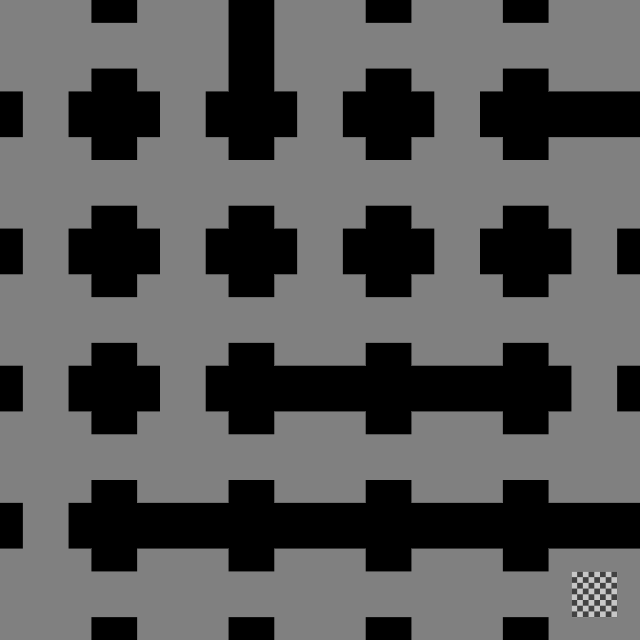
Give the GLSL for this pattern, as a WebGL 1 fragment shader.

```glsl
precision highp float;

uniform vec2 u_resolution;

#define GRID 28.0          // grid units across the canvas
#define PITCH 6.0          // spacing between cross centres
#define FIRST 5.0          // centre of the first whole cross
#define ARM_HALF 1.0       // half width of arms and bars
#define ARM_REACH 2.0      // centre to arm tip
#define PATCH_CENTER 26.0
#define CHECK 0.25         // side of one small check
#define GROUND vec3(0.502)
#define INK vec3(0.0)
#define CHECK_DARK vec3(0.26)
#define CHECK_LIGHT vec3(0.78)

// Pixel coverage of an axis-aligned box
float box(vec2 p, vec2 halfSize, float px) {
  vec2 c = clamp(0.5 + (halfSize - abs(p)) / px, 0.0, 1.0);
  return c.x * c.y;
}

// Plus shape made of two overlapping boxes
float plusShape(vec2 p, float px) {
  vec2 arm = vec2(ARM_REACH, ARM_HALF);
  return max(box(p, arm, px), box(p, arm.yx, px));
}

// Bar joining two cross centres, given as column and row indices
float bar(vec2 p, vec2 a, vec2 b, float px) {
  vec2 center = FIRST + PITCH * 0.5 * (a + b);
  vec2 halfSize = PITCH * 0.5 * abs(b - a) + ARM_HALF;
  return box(p - center, halfSize, px);
}

// Smoothed checkerboard from 0 to 1
float checker(vec2 p, float px) {
  vec2 t = p / CHECK;
  vec2 side = 1.0 - 2.0 * mod(floor(t), 2.0);
  vec2 edge = 0.5 - abs(fract(t) - 0.5);
  vec2 wave = side * clamp(edge * 2.0 * CHECK / px, 0.0, 1.0);
  return 0.5 + 0.5 * wave.x * wave.y;
}

void main() {
  // Rows are counted downward from the top
  vec2 uv = gl_FragCoord.xy / u_resolution;
  vec2 p = vec2(uv.x, 1.0 - uv.y) * GRID;
  float px = GRID / min(u_resolution.x, u_resolution.y);

  // Repeating crosses
  vec2 cell = mod(p - FIRST + 0.5 * PITCH, PITCH) - 0.5 * PITCH;
  float ink = plusShape(cell, px);

  // Bars linking neighbouring crosses
  ink = max(ink, bar(p, vec2(1.0, -1.0), vec2(1.0, 0.0), px));
  ink = max(ink, bar(p, vec2(3.0, 0.0), vec2(4.0, 0.0), px));
  ink = max(ink, bar(p, vec2(1.0, 2.0), vec2(3.0, 2.0), px));
  ink = max(ink, bar(p, vec2(0.0, 3.0), vec2(4.0, 3.0), px));
  vec3 color = mix(GROUND, INK, ink);

  // Small checkered patch
  vec2 q = p - PATCH_CENTER;
  vec3 checks = mix(CHECK_DARK, CHECK_LIGHT, checker(q, px));
  color = mix(color, checks, box(q, vec2(ARM_HALF), px));

  gl_FragColor = vec4(color, 1.0);
}
```
